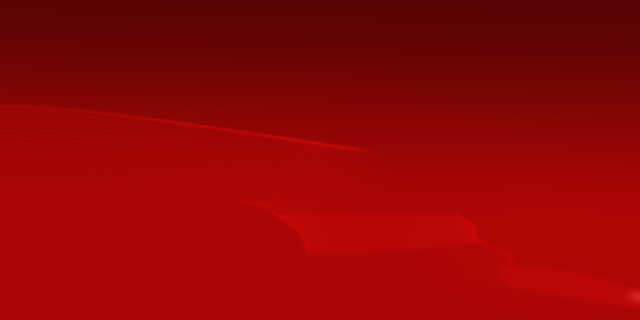
A WebGL 1 fragment shader for this background:

```glsl
precision highp float;

uniform vec2 u_resolution;

const vec3 DARK_RED = vec3(0.34, 0.012, 0.012);
const vec3 DEEP_RED = vec3(0.665, 0.022, 0.02);
const vec3 BRIGHT_RED = vec3(0.83, 0.03, 0.035);
const vec3 SPARK_COLOR = vec3(0.95, 0.25, 0.25);
const vec2 SPARK_POS = vec2(1.995, 0.073);

const int ARC_COUNT = 20;
const vec2 ARC_RADII = vec2(0.14, 0.105);
const float ARC_LEAN = 0.35;
const float LINE_WIDTH = 0.0028;
const float MESH_SPACING = 0.0135;

float glow(float d, float width) {
  return exp(-d * d / (width * width));
}

float fall(float a, float b, float x) {
  return 1.0 - smoothstep(a, b, x);
}

float band(float a, float b, float soft, float x) {
  return smoothstep(a - soft, a + soft, x) * fall(b - soft, b + soft, x);
}

// Upper boundary of the large veil
float veilTop(float x) {
  return 0.67 - 0.16 * (sqrt(x * x + 0.09) - 0.3);
}

// Horizontal positions of the two folds at a given height
float leftFold(float y) {
  float t = y - 0.21;
  return 0.957 - 6.9 * t * t;
}

float rightFold(float y) {
  return 1.49 + 0.115 * fall(0.195, 0.265, y)
    - 0.035 * fall(0.13, 0.19, y) - 0.055 * smoothstep(0.285, 0.336, y);
}

// Evenly repeated thin strokes
float strands(float d, float spacing) {
  float offset = (fract(d / spacing) - 0.5) * spacing;
  return glow(offset, LINE_WIDTH);
}

// Sliding family of leaning ellipses hung below the veil edge
float arcs(vec2 p) {
  float sum = 0.0;
  for (int i = 0; i < ARC_COUNT; i++) {
    float t = float(i) / float(ARC_COUNT - 1);
    float x = mix(0.79, 1.07, t);
    vec2 q = p - vec2(x, veilTop(x) - ARC_RADII.y - 0.005);
    q.x -= ARC_LEAN * q.y;
    float k = length(q / ARC_RADII);
    float d = k * (k - 1.0) / max(length(q / (ARC_RADII * ARC_RADII)), 0.01);
    float side = mix(0.25, 1.0, smoothstep(-0.08, 0.08, q.x));
    sum += glow(d, LINE_WIDTH) * side;
  }
  return min(sum, 1.6);
}

float veil(vec2 p) {
  float depth = veilTop(p.x) - p.y;
  float inside = smoothstep(-0.004, 0.006, depth);
  float body = inside * fall(0.02, 0.27, depth) * fall(0.95, 1.23, p.x);

  // Two crossing strand families on the left
  float spread = 1.0 - 0.35 * smoothstep(0.0, 0.9, p.x);
  float ripple = 0.012 * sin(5.0 * p.x + 9.0 * depth);
  float mesh = strands(depth + ripple, MESH_SPACING * spread);
  mesh += 0.6 * strands(depth - 0.09 * p.x, MESH_SPACING * 1.25);
  mesh *= inside * fall(0.1, 0.3, depth) * fall(0.45, 0.9, p.x);

  // Bright rim, strongest through the middle
  float rim = glow(depth, 0.005) * fall(1.06, 1.19, p.x);
  rim *= mix(0.25, 0.55, smoothstep(0.2, 0.65, p.x));
  return 0.16 * body + 0.075 * mesh + 0.09 * arcs(p) + rim;
}

float panel(vec2 p) {
  float fromLeft = p.x - leftFold(p.y);
  float fromRight = rightFold(p.y) - p.x;
  float bottom = 0.208 + 0.12 * pow(max(p.x - 1.1, 0.0), 1.4);
  float sides = smoothstep(-0.004, 0.008, fromLeft)
    * smoothstep(-0.004, 0.006, fromRight);
  float fill = sides * band(bottom, 0.332, 0.009, p.y);

  // Thin creases with a soft light on one side
  float slope = 13.8 * (p.y - 0.21);
  float leftDist = fromLeft / sqrt(1.0 + slope * slope);
  float leftSpan = band(0.212, 0.375, 0.015, p.y);
  float crease = leftSpan * (0.2 * glow(leftDist, 0.006)
    + 0.16 * glow(leftDist, 0.045) * step(0.0, leftDist));
  float rightSpan = band(0.12, 0.328, 0.016, p.y);
  crease += rightSpan * (0.18 * glow(fromRight, 0.01)
    + 0.18 * glow(fromRight, 0.06) * smoothstep(-0.004, 0.006, fromRight));
  return 0.33 * fill + crease;
}

float ribbon(vec2 p) {
  float x = p.x - 1.58;
  float top = 0.166 - 0.43 * x * x;
  float bottom = 0.105 - 0.17 * x;
  float fill = band(bottom, top, 0.008, p.y) * smoothstep(-0.02, 0.02, x);
  float rim = glow(p.y - top, 0.007) * smoothstep(0.0, 0.12, x);
  return 0.32 * fill + 0.12 * rim;
}

void main() {
  vec2 p = gl_FragCoord.xy / u_resolution.y;

  // Slightly tilted backdrop
  float drop = 1.0 - p.y + 0.025 * (1.0 - p.x);
  vec3 color = mix(DARK_RED, DEEP_RED, smoothstep(-0.05, 0.68, drop));
  float haze = glow(length((p - vec2(1.75, 0.24)) * vec2(0.5, 1.0)), 0.2);

  // Translucent layers
  float light = veil(p) + panel(p) + ribbon(p) + 0.1 * haze;
  color = mix(color, BRIGHT_RED, clamp(light, 0.0, 1.0));
  float spark = glow(length((p - SPARK_POS) * vec2(0.6, 1.0)), 0.018);
  color = mix(color, SPARK_COLOR, 0.5 * spark);

  gl_FragColor = vec4(color, 1.0);
}
```
